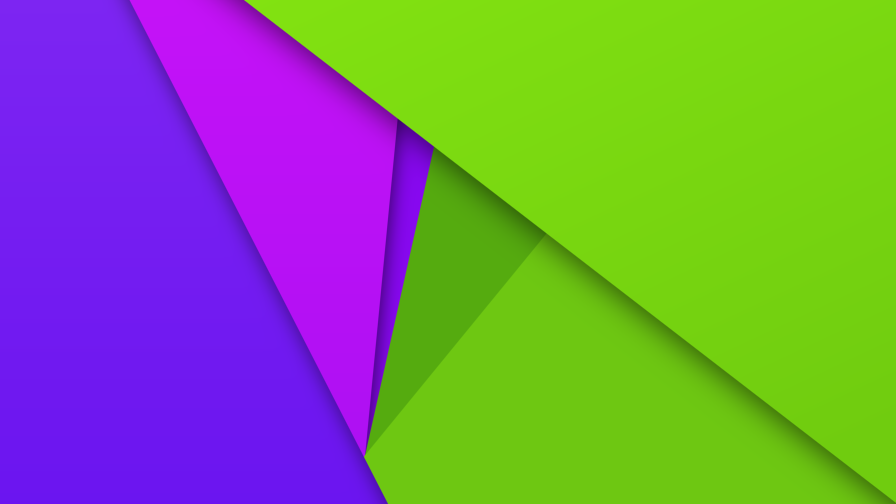
A Shadertoy shader for this background:

```glsl
// Signed distance to the line a-b, positive on its right when facing b
float rightOf(vec2 p, vec2 a, vec2 b) {
    vec2 dir = normalize(b - a);
    return dir.y * (p.x - a.x) - dir.x * (p.y - a.y);
}

// Antialiased coverage of the positive side of an edge
float cover(float d) {
    return smoothstep(-0.75, 0.75, d * iResolution.y);
}

// Soft darkening that fades with distance from an overlapping sheet
float shadow(float d, float strength, float width) {
    float t = max(d, 0.0) / width;
    return 1.0 - strength * exp(-t - t * t);
}

void mainImage(out vec4 fragColor, in vec2 fragCoord) {
    vec2 p = fragCoord / iResolution.y;
    float aspect = iResolution.x / iResolution.y;
    vec2 apex = vec2(0.7245, 0.097);

    // Fold lines
    float blueEdge = rightOf(p, vec2(0.770, 0.0), vec2(0.257, 1.0));
    float magentaEdge = rightOf(p, apex, vec2(0.789, 0.764));
    float violetEdge = rightOf(p, apex, vec2(0.861, 0.708));
    float shadeEdge = rightOf(p, apex, vec2(1.083, 0.535));
    float sheetEdge = rightOf(p, vec2(1.778, 0.002), vec2(0.484, 1.0));

    // Paper colours
    vec3 blue = mix(vec3(0.42, 0.08, 0.94), vec3(0.49, 0.145, 0.95), p.y);
    vec3 magenta = mix(vec3(0.67, 0.06, 0.95), vec3(0.77, 0.07, 0.97), p.y);
    vec3 violet = vec3(0.53, 0.03, 0.94);
    vec3 darkGreen = vec3(0.335, 0.67, 0.06);
    vec3 midGreen = vec3(0.43, 0.78, 0.07);
    float fall = clamp(0.5 * p.x / aspect + 0.6 * (1.0 - p.y), 0.0, 1.0);
    vec3 limeGreen = mix(vec3(0.52, 0.90, 0.07), vec3(0.44, 0.80, 0.06), fall);

    // Folded layers to the right of the blue panel
    violet *= shadow(magentaEdge, 0.35, 0.03);
    vec3 folds = mix(magenta, violet, cover(magentaEdge));
    folds = mix(folds, darkGreen, cover(violetEdge));
    folds = mix(folds, midGreen, cover(shadeEdge));

    // Blue panel lies under the folds, the lime sheet above everything
    blue *= shadow(-blueEdge, 0.25, 0.03);
    vec3 color = mix(blue, folds, cover(blueEdge));
    color *= mix(1.0, shadow(-sheetEdge, 0.36, 0.05), cover(blueEdge));
    color = mix(color, limeGreen, cover(sheetEdge));

    fragColor = vec4(color, 1.0);
}
```
